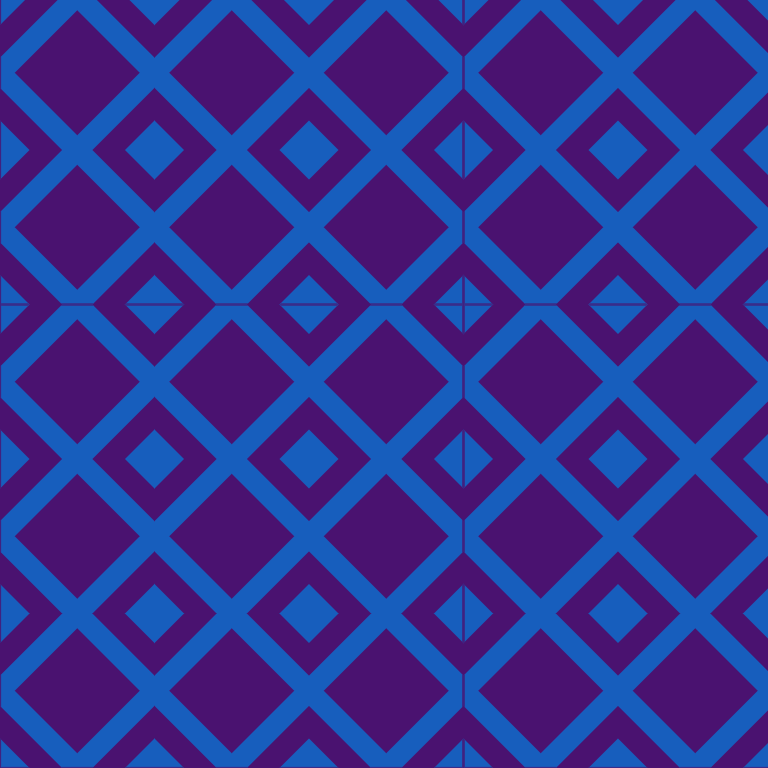
A three.js fragment shader for this pattern:

```glsl
varying vec2 vUv;

const vec3 PURPLE = vec3(0.29, 0.07, 0.44);
const vec3 BLUE = vec3(0.09, 0.37, 0.74);
const float CELLS = 4.971;          // lattice cells across the canvas
const float CELLS_PER_TILE = 3.0;   // cells between two seams
const float LARGE_RADIUS = 0.4045;  // plain diamond
const float FRAME_RADIUS = 0.402;   // diamond holding the small one
const float SMALL_RADIUS = 0.191;
const float SEAM_HALF_WIDTH = 0.008;

// Coverage of the region where dist is below the edge
float below(float dist, float edge, float blur) {
  return 1.0 - smoothstep(edge - blur, edge + blur, dist);
}

// Diamond distance from the centre of the unit cell
float diamond(vec2 p) {
  vec2 q = abs(fract(p) - 0.5);
  return q.x + q.y;
}

// Distance to the nearest multiple of period
float lineDistance(float x, float period) {
  return abs(x - period * floor(x / period + 0.5));
}

void main() {
  vec2 p = vUv * CELLS;
  float pixel = fwidth(p.x);
  float blur = pixel * 0.9;

  // Lattice bands between the large and framed diamonds
  float centreDist = diamond(p);
  float cornerDist = 1.0 - centreDist;
  float purple = max(below(centreDist, LARGE_RADIUS, blur),
                     below(cornerDist, FRAME_RADIUS, blur));
  purple -= below(cornerDist, SMALL_RADIUS, blur);

  // Thin seams along the tile borders
  float seamX = below(lineDistance(p.x, CELLS_PER_TILE), SEAM_HALF_WIDTH, pixel * 0.5);
  float seamY = below(lineDistance(p.y, CELLS_PER_TILE), SEAM_HALF_WIDTH, pixel * 0.5);
  float seam = max(0.8 * seamX, 0.65 * seamY);

  vec3 color = mix(BLUE, PURPLE, max(clamp(purple, 0.0, 1.0), seam));
  gl_FragColor = vec4(color, 1.0);
}
```
